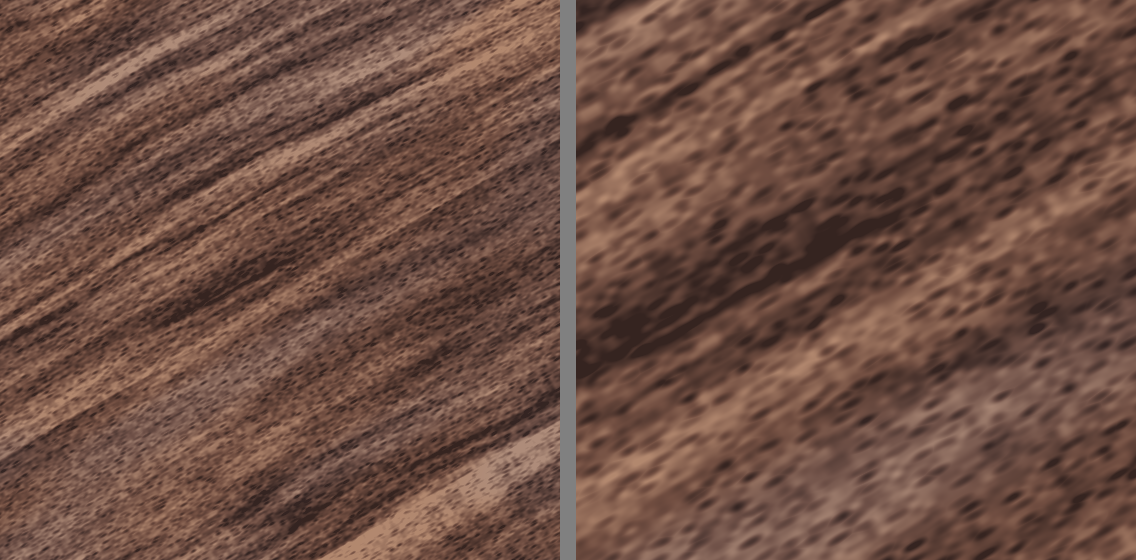
Left, the full canvas; right, a detail of the centre.
A three.js fragment shader for this texture:

```glsl
// Diagonal walnut boards with streaked grain, smoky figure, pale seams and fine pores.
varying vec2 vUv;

const vec3 DARK_BROWN = vec3(0.205, 0.143, 0.132);
const vec3 MID_BROWN = vec3(0.44, 0.313, 0.27);
const vec3 PALE_TAN = vec3(0.69, 0.545, 0.46);
const vec3 RED_TINT = vec3(1.01, 0.975, 0.94);
const vec3 GREY_TINT = vec3(0.99, 1.01, 1.04);
const float GRAIN_ANGLE = 0.5236;
const float UPPER_SEAM = 0.155;
const float LOWER_SEAM = -0.284;
const float SEAM_BLUR = 0.002;
const float GRAIN_BOW = 0.15;
const float STREAK_CONTRAST = 0.95;
const float PORE_CONTRAST = 0.42;
const float FLECK_CONTRAST = 0.42;
const vec2 PORE_SCALE = vec2(48.0, 150.0);
const vec2 FLECK_SCALE = vec2(130.0, 240.0);
const vec2 KNOT = vec2(0.015, 0.955);

float hash(vec2 p) {
  return fract(sin(dot(p, vec2(127.1, 311.7))) * 43758.5);
}

float noise(vec2 p) {
  vec2 cell = floor(p);
  vec2 f = fract(p);
  f = f * f * (3.0 - 2.0 * f);
  float low = mix(hash(cell), hash(cell + vec2(1.0, 0.0)), f.x);
  float high = mix(hash(cell + vec2(0.0, 1.0)), hash(cell + 1.0), f.x);
  return mix(low, high, f.y);
}

// Cellular noise: dark dashes of random strength round scattered points
float pores(vec2 p) {
  vec2 cell = floor(p);
  float depth = 0.0;
  for (int y = -1; y <= 1; y++) {
    for (int x = -1; x <= 1; x++) {
      vec2 c = cell + vec2(float(x), float(y));
      vec2 point = c + vec2(hash(c), hash(c + 57.3));
      float dash = smoothstep(0.55, 0.05, length(point - p));
      depth = max(depth, dash * hash(c + 91.7));
    }
  }
  return depth;
}

// Layers of stretched noise, centred on zero
float layers(vec2 p, vec2 scale, float falloff) {
  float sum = 0.0;
  float amp = 0.5;
  for (int i = 0; i < 4; i++) {
    sum += amp * (noise(p * scale + float(i) * 17.3) - 0.5);
    scale *= vec2(1.9, 1.9);
    amp *= falloff;
  }
  return sum;
}

// Thin wandering lines where the noise crosses its middle value
float grainLines(vec2 p, vec2 scale) {
  return 1.0 - smoothstep(0.0, 0.13, abs(noise(p * scale + 5.7) - 0.5));
}

float blob(vec2 p, vec2 centre, vec2 size) {
  vec2 d = (p - centre) / size;
  return exp(-dot(d, d));
}

// Straight striped board, bowed upwards and bent round a knot
float upperBoard(vec2 q, float knot) {
  float bend = q.x - 0.65;
  q.y += GRAIN_BOW * smoothstep(0.0, 0.35, q.y - UPPER_SEAM) * bend * bend - 0.02 * knot;
  q.y += 0.003 * sin(q.x * 9.0 + q.y * 11.0) + 0.0015 * sin(q.x * 23.0 - q.y * 17.0);
  float tone = 0.575 + STREAK_CONTRAST * layers(q, vec2(1.5, 27.0), 0.92);
  tone -= 0.36 * grainLines(q, vec2(1.5, 33.0)) * noise(q * vec2(3.0, 12.0));
  tone -= 0.26 * blob(q, vec2(0.6, 0.595), vec2(0.42, 0.02));
  tone += 0.2 * blob(q, vec2(0.62, 0.645), vec2(0.3, 0.012));
  return tone - 0.25 * knot;
}

// Darker board with drifting smoky figure and stripes near its lower edge
float middleBoard(vec2 q) {
  q.y += 0.009 * sin(q.x * 6.0 + 1.0) + 0.005 * sin(q.x * 13.0 + q.y * 19.0);
  float stripes = mix(0.5, 1.0, smoothstep(0.0, -0.13, q.y));
  float tone = 0.495 + 0.5 * layers(q + 3.1, vec2(2.8, 13.0), 0.85);
  tone += stripes * 0.8 * layers(q + 8.4, vec2(1.8, 30.0), 0.9);
  tone -= stripes * 0.25 * grainLines(q, vec2(1.7, 23.0));
  tone -= 0.17 * blob(q, vec2(0.88, 0.03), vec2(0.32, 0.06));
  return tone + 0.12 * blob(q, vec2(0.38, -0.02), vec2(0.25, 0.06));
}

// Pale sapwood with crosswise mottling that darkens away from the seam
float lowerBoard(vec2 q) {
  float depth = LOWER_SEAM - q.y + 0.06 * (noise(q * vec2(9.0, 5.0)) - 0.5);
  float tone = mix(0.95, 0.47, smoothstep(0.01, 0.12, depth));
  tone += 0.45 * layers(q, vec2(22.0, 9.0), 0.7);
  return tone + 0.55 * layers(q, vec2(2.0, 26.0), 0.9);
}

void main() {
  float c = cos(GRAIN_ANGLE);
  float s = sin(GRAIN_ANGLE);
  // x runs along the grain, y across it
  vec2 q = vec2(c * vUv.x + s * vUv.y, c * vUv.y - s * vUv.x);
  float knot = blob(vUv, KNOT, vec2(0.055, 0.04));
  float seamGap = q.y - UPPER_SEAM - 0.002 * sin(q.x * 8.0);
  float isUpper = smoothstep(-SEAM_BLUR, SEAM_BLUR, seamGap);
  float isLower = smoothstep(SEAM_BLUR, -SEAM_BLUR, q.y - LOWER_SEAM);

  float tone = mix(middleBoard(q), upperBoard(q, knot), isUpper);
  tone = mix(tone, lowerBoard(q), isLower);

  // Pale strip on the seam, with a shadow beneath its far end
  float strip = smoothstep(-0.004, 0.0, seamGap) * smoothstep(0.022, 0.004, seamGap);
  tone = mix(tone, 0.6 + 0.45 * noise(q * vec2(6.0, 110.0)), strip * 0.75);
  tone -= 0.25 * smoothstep(0.7, 0.95, q.x) * blob(q, vec2(q.x, UPPER_SEAM - 0.016), vec2(1.0, 0.011));

  // Pores, flecks and colour
  tone -= PORE_CONTRAST * (pores(q * PORE_SCALE) - 0.12);
  tone += FLECK_CONTRAST * (noise(q * FLECK_SCALE) - 0.5);
  tone = clamp(tone, 0.0, 1.0);
  vec3 wood = mix(DARK_BROWN, MID_BROWN, min(tone * 2.0, 1.0));
  wood = mix(wood, PALE_TAN, max(tone * 2.0 - 1.0, 0.0));
  float warmth = smoothstep(0.25, 0.75, noise(q * vec2(3.0, 13.0) + 31.0));
  gl_FragColor = vec4(wood * mix(GREY_TINT, RED_TINT, warmth), 1.0);
}
```
